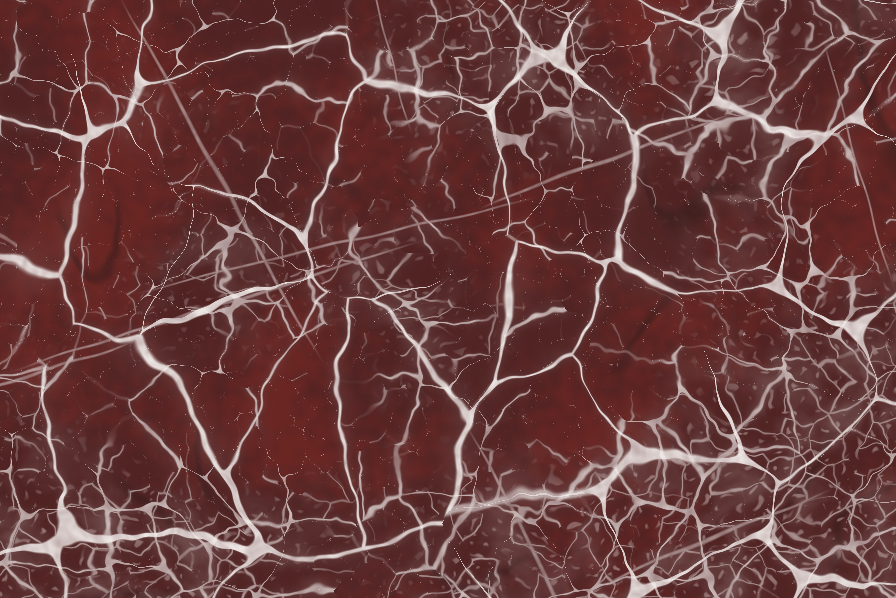
Give the GLSL for this texture, as a Shadertoy shader.

```glsl
// Dark red marble broken by a network of white calcite veins.
// Warped Voronoi borders at three scales form the veins, each border with its own
// width; a zone mask gathers the fine ones into crushed, smoky bands.

const vec3 DARK_RED   = vec3(0.315, 0.135, 0.135);
const vec3 WARM_RED   = vec3(0.415, 0.150, 0.138);
const vec3 SMOKE      = vec3(0.450, 0.310, 0.310);
const vec3 VEIN_PINK  = vec3(0.600, 0.490, 0.490);
const vec3 VEIN_WHITE = vec3(0.930, 0.905, 0.895);
const vec3 SEAM_DARK  = vec3(0.200, 0.110, 0.110);

const float COARSE_SCALE = 4.2;    // cells per canvas height
const float MEDIUM_SCALE = 9.5;
const float FINE_SCALE   = 21.0;
const float COARSE_WIDTH = 0.0105; // half widths, in canvas heights
const float MEDIUM_WIDTH = 0.0058;
const float FINE_WIDTH   = 0.0030;
const float POOL_SIZE    = 0.015;  // white masses where veins meet
const int   FRACTURES    = 9;
const vec2  CRUSH_CENTRE = vec2(0.87, 0.86);

vec2 hash2(vec2 p) {
    uvec2 u = uvec2(ivec2(floor(p + 0.5)) + 4096);
    uint h = u.x * 1597334677u ^ u.y * 3812015801u;
    h = (h ^ (h >> 15)) * 2246822519u;
    h = (h ^ (h >> 13)) * 3266489917u;
    h ^= h >> 16;
    return vec2(h & 65535u, h >> 16) / 65535.0;
}

float corner(vec2 cell, vec2 offset) {
    float a = 6.28318 * hash2(cell).x;
    return dot(vec2(cos(a), sin(a)), offset);
}

// Gradient noise, about -0.7 to 0.7
float noise(vec2 p) {
    vec2 i = floor(p), f = p - i;
    vec2 u = f * f * f * (f * (f * 6.0 - 15.0) + 10.0);
    vec2 e = vec2(1.0, 0.0);
    return mix(mix(corner(i, f), corner(i + e, f - e), u.x),
               mix(corner(i + e.yx, f - e.yx), corner(i + 1.0, f - 1.0), u.x), u.y);
}

float fbm(vec2 p) {
    float sum = 0.0, amp = 0.6;
    for (int i = 0; i < 4; i++) {
        sum += amp * noise(p);
        p = mat2(1.6, 1.2, -1.2, 1.6) * p + 17.3;
        amp *= 0.5;
    }
    return sum;
}

vec2 warp(vec2 p, float freq) {
    return vec2(noise(p * freq + 3.7), noise(p * freq + 41.2));
}

// Veins along Voronoi borders: x = solid vein, y = soft halo
vec2 veins(vec2 p, float scale, float width, float keep, float pool, float px) {
    vec2 q = p * scale, cell = floor(q), f = q - cell;
    vec2 home = vec2(0.0), toHome = vec2(0.0);
    float best = 9.0;
    for (int y = -1; y <= 1; y++)
    for (int x = -1; x <= 1; x++) {
        vec2 o = vec2(x, y), r = o + hash2(cell + o) - f;
        if (dot(r, r) < best) { best = dot(r, r); home = o; toHome = r; }
    }
    float first = 9.0, second = 9.0;
    vec2 result = vec2(0.0);
    for (int y = -2; y <= 2; y++)
    for (int x = -2; x <= 2; x++) {
        vec2 o = home + vec2(x, y), r = o + hash2(cell + o) - f, across = r - toHome;
        if (dot(across, across) < 1e-4) continue;
        float d = max(dot(0.5 * (r + toHome), normalize(across)), 0.0) / scale;
        vec2 edge = hash2(2.0 * cell + home + o + 500.0);
        float strength = smoothstep(-0.12, 0.12, keep - edge.x);
        float w = width * mix(0.22, 1.0, edge.y * edge.y);
        float solid = 1.0 - smoothstep(0.35 * w, w + px, d);
        result = max(result, strength * vec2(solid, exp(-d / (2.2 * w + px))));
        second = min(second, max(first, d));
        first = min(first, d);
    }
    // Pools taper from each junction out along its borders
    float star = sqrt(first * second);
    result.x = max(result.x, 1.0 - smoothstep(pool * 0.75, pool + 0.5 * px, star));
    return result;
}

// Long, nearly straight cracks in two crossing directions
float fractures(vec2 p, float px) {
    float sum = 0.0;
    for (int i = 0; i < FRACTURES; i++) {
        vec2 a = hash2(vec2(i, 71)), b = hash2(vec2(i, 133));
        float angle = (i % 2 == 0 ? 0.3 : -1.15) + 0.35 * (b.x - 0.5);
        vec2 dir = vec2(cos(angle), sin(angle)), r = p - a * vec2(1.5, 1.0);
        float along = abs(dot(r, dir)) / mix(0.18, 0.4, b.y);
        float w = 0.0045 * b.x * (1.0 - min(along, 1.0)) + 0.0008;
        float d = abs(dot(r, vec2(-dir.y, dir.x)));
        sum = max(sum, (1.0 - smoothstep(0.3 * w, w + px, d)) * (1.0 - smoothstep(0.7, 1.0, along)));
    }
    return sum;
}

void mainImage(out vec4 fragColor, in vec2 fragCoord) {
    float px = 1.0 / iResolution.y;
    vec2 p = fragCoord * px;
    vec2 bent = p + 0.075 * warp(p, 2.6) + 0.028 * warp(p, 8.0) + 0.009 * warp(p, 27.0);
    vec2 rough = bent + 0.006 * warp(p, 48.0);

    // Crushed zones: lower edge, right side and one cluster near the top
    vec2 c = p - CRUSH_CENTRE;
    float bias = 0.5 * smoothstep(0.38, 0.05, p.y) + 0.36 * smoothstep(1.0, 1.25, p.x)
               + 0.5 * exp(-28.0 * dot(c, c));
    float zone = smoothstep(-0.05, 0.6, 1.2 * fbm(p * 2.4 + 8.0) + bias);

    // Vein layers
    float swell = clamp(0.75 + 1.3 * noise(p * 7.0 + 5.0), 0.2, 1.6);
    float pool = POOL_SIZE * clamp(0.1 + 0.6 * zone + 1.5 * noise(p * 4.0 + 23.0), 0.0, 1.1);
    vec2 coarse = veins(bent + 3.0, COARSE_SCALE, COARSE_WIDTH * swell, 0.72, pool, px);
    vec2 medium = veins(rough + 9.0, MEDIUM_SCALE, MEDIUM_WIDTH * swell, 0.2 + 0.55 * zone, pool * 0.4, px);
    vec2 fine = veins(rough + 15.0, FINE_SCALE, FINE_WIDTH * swell, 0.04 + 0.7 * zone, 0.0, px);
    float crack = fractures(p + 0.008 * warp(p, 9.0), px);
    float crumbs = smoothstep(0.22, 0.48, noise(rough * 75.0)) * zone;
    float vein = max(max(coarse.x, 0.9 * medium.x), max(0.8 * fine.x, max(0.7 * crack, 0.55 * crumbs)));

    // Red ground with mottling, dark seams and smoke
    float mottle = fbm(p * 3.2 + 31.0) + 0.25 * noise(p * 45.0);
    vec3 color = mix(DARK_RED, WARM_RED, smoothstep(-0.25, 0.4, mottle - 0.25 * zone));
    float seam = abs(noise(bent * vec2(5.0, 3.0) + 60.0));
    color = mix(color, SEAM_DARK, 0.5 * (1.0 - smoothstep(0.0, 0.05, seam)) * smoothstep(0.0, 0.3, noise(p * 3.0 + 77.0)));
    float cloud = smoothstep(-0.2, 0.45, fbm(rough * 11.0));
    float smoke = 0.75 * zone * cloud + 0.55 * max(coarse.y, max(medium.y, 0.7 * fine.y));
    color = mix(color, SMOKE, clamp(smoke, 0.0, 0.9));

    // Calcite, whitest in the wide veins
    float grain = 0.35 * noise(p * 24.0) + 0.3 * noise(rough * 70.0);
    float white = clamp(0.3 + 0.45 * coarse.x + 0.2 * medium.x + grain, 0.0, 1.0);
    color = mix(color, mix(VEIN_PINK, VEIN_WHITE, white), vein);
    fragColor = vec4(color, 1.0);
}
```
